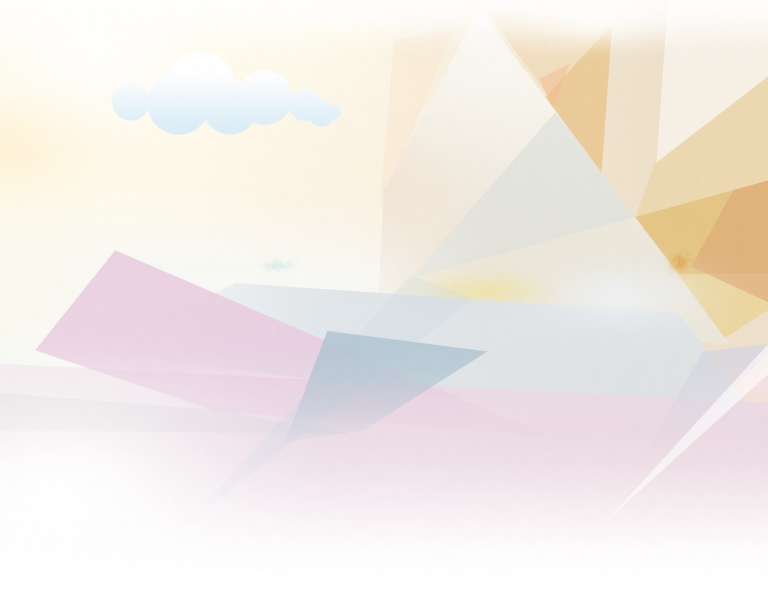
Reproduce this background procedurally as a Shadertoy shader.

```glsl
// A pastel landscape of translucent facets: warm sky, pale peak, pink hills and a cloud.
// Convex polygons are blended over smooth gradients, then soft glows dissolve the borders.
// Coordinates span 126.7 by 100 units over the canvas, origin at the lower left.

const vec2 CANVAS = vec2(126.7, 100.0);
const vec3 WHITE = vec3(1.0, 0.998, 0.998);

// Signed distance to a line, positive on the right of a -> b
float side(vec2 p, vec2 a, vec2 b) {
    vec2 d = b - a;
    return dot(p - a, vec2(d.y, -d.x)) / length(d);
}

// Smooth masks of convex shapes with clockwise corners
float tri(vec2 p, float soft, vec2 a, vec2 b, vec2 c) {
    float d = min(min(side(p, a, b), side(p, b, c)), side(p, c, a));
    return smoothstep(-soft, soft, d);
}

float quad(vec2 p, float soft, vec2 a, vec2 b, vec2 c, vec2 d) {
    float near = min(side(p, a, b), side(p, b, c));
    return smoothstep(-soft, soft, min(near, min(side(p, c, d), side(p, d, a))));
}

float glow(vec2 p, vec2 center, vec2 radius) {
    vec2 q = (p - center) / radius;
    return exp(-dot(q, q));
}

float hash(vec2 p) {
    vec3 q = fract(vec3(p.xyx) * 0.1031);
    q += dot(q, q.yzx + 33.33);
    return fract((q.x + q.y) * q.z);
}

float noise(vec2 p) {
    vec2 i = floor(p), f = fract(p);
    f = f * f * (3.0 - 2.0 * f);
    return mix(mix(hash(i), hash(i + vec2(1, 0)), f.x),
               mix(hash(i + vec2(0, 1)), hash(i + vec2(1, 1)), f.x), f.y);
}

// Union of puffs, each given as center and radius
float cloud(vec2 p, float soft) {
    const vec3 puffs[8] = vec3[8](vec3(21.6, 83.2, 3.1), vec3(29.5, 83, 5.2),
        vec3(33, 85.8, 5.7), vec3(38, 82.3, 4.5), vec3(43.7, 83.9, 4.5),
        vec3(50.4, 82.7, 2.7), vec3(53, 81.3, 2.2), vec3(55.1, 81.5, 1.2));
    float d = CANVAS.x;
    for (int i = 0; i < 8; i++) d = min(d, length(p - puffs[i].xy) - puffs[i].z);
    return 1.0 - smoothstep(-soft, soft, d);
}

vec3 sky(vec2 p) {
    vec3 c = mix(vec3(0.995, 0.98, 0.925), vec3(0.93, 0.875, 0.785), smoothstep(45.0, 115.0, p.x));
    c = mix(c, vec3(0.98, 0.935, 0.87), 0.6 * glow(p, vec2(56, 70), vec2(22, 16)));
    c = mix(c, vec3(1.0, 0.93, 0.79), 0.6 * glow(p, vec2(0, 75), vec2(13, 8)));
    return mix(c, WHITE, 0.9 * glow(p, vec2(16, 92), vec2(14, 9)));
}

vec3 warmFacets(vec3 c, vec2 p, float s) {
    c = mix(c, vec3(0.97, 0.885, 0.79), 0.4 * tri(p, s, vec2(65, 93.4), vec2(75, 95.4), vec2(62.6, 65)));
    c = mix(c, vec3(0.94, 0.85, 0.71), 0.7 * tri(p, s, vec2(80, 98.5), vec2(101, 96.5), vec2(99.3, 72)));
    c = mix(c, vec3(0.91, 0.77, 0.55), 0.75 * tri(p, s, vec2(90, 84), vec2(101, 96), vec2(99.2, 71)));
    c = mix(c, vec3(0.95, 0.73, 0.55), 0.5 * tri(p, s, vec2(89, 87), vec2(94, 89.5), vec2(91.2, 82)));
    c = mix(c, vec3(0.965, 0.945, 0.91), 0.9 * quad(p, s, vec2(110.2, 100), vec2(127, 100), vec2(127, 87.6), vec2(108.3, 73)));
    c = mix(c, vec3(0.92, 0.84, 0.67), 0.8 * quad(p, s, vec2(108, 73), vec2(127, 87.6), vec2(127, 70.3), vec2(104.8, 64.2)));
    c = mix(c, vec3(0.92, 0.83, 0.6), 0.85 * quad(p, s, vec2(112, 54.7), vec2(127, 57), vec2(127, 49), vec2(119.5, 44.2)));
    c = mix(c, vec3(0.89, 0.76, 0.49), 0.9 * quad(p, s, vec2(104.8, 64.2), vec2(127, 70.3), vec2(127, 55), vec2(112, 54.7)));
    return mix(c, vec3(0.87, 0.66, 0.47), 0.65 * quad(p, s, vec2(121, 68.6), vec2(127, 70.3), vec2(127, 50), vec2(114, 56)));
}

vec3 palePeak(vec3 c, vec2 p, float s) {
    vec3 face = mix(vec3(0.92, 0.9, 0.85), vec3(0.975, 0.965, 0.94), smoothstep(55.0, 93.0, p.y));
    face = mix(face, vec3(0.955, 0.89, 0.825), 0.8 * glow(p, vec2(64, 64), vec2(12, 14)));
    c = mix(c, face, quad(p, s, vec2(79, 98.6), vec2(120.5, 43), vec2(62.4, 50), vec2(63.3, 68.6)));
    return mix(c, vec3(0.865, 0.875, 0.86), 0.65 * tri(p, s, vec2(91.6, 81.5), vec2(104.8, 64.2), vec2(67.7, 54)));
}

vec3 hills(vec3 c, vec2 p, float s) {
    float fade = smoothstep(15.0, 60.0, p.x);
    c = mix(c, vec3(0.862, 0.885, 0.905), 0.85 * fade
        * quad(p, s, vec2(38.8, 53.3), vec2(112, 48.3), vec2(127, 28), vec2(15, 42)));
    c = mix(c, vec3(0.96, 0.88, 0.92), 0.9 * glow(p, vec2(128, 37), vec2(7, 5)));
    c = mix(c, vec3(0.92, 0.85, 0.895), mix(0.4, 0.9, fade) * smoothstep(-s, s, side(p, vec2(0, 40), vec2(127, 33.5))));
    c = mix(c, vec3(0.91, 0.797, 0.875), 0.85 * smoothstep(22.0, 46.0, p.y)
        * quad(p, s, vec2(19, 58.7), vec2(90, 28.2), vec2(36, 32), vec2(5.8, 42.2)));
    c = mix(c, vec3(0.86, 0.85, 0.86), 0.35 * quad(p, s, vec2(-1, 39), vec2(36, 32.3), vec2(90, 28), vec2(-1, 29)));
    c = mix(c, vec3(0.78, 0.84, 0.89), 0.24 * quad(p, s, vec2(67.7, 54.5), vec2(79, 50.5), vec2(47, 26), vec2(30, 12.5)));
    float depth = 0.8 * smoothstep(22.0, 44.0, p.y);
    c = mix(c, vec3(0.68, 0.765, 0.815), depth * quad(p, s, vec2(54, 45.4), vec2(80.4, 42), vec2(60, 29), vec2(47, 27)));
    c = mix(c, vec3(0.84, 0.835, 0.875), depth * quad(p, s, vec2(116, 42), vec2(127, 43.3), vec2(127, 42), vec2(101, 16)));
    return mix(c, WHITE, 0.6 * tri(p, s, vec2(127, 43.5), vec2(127, 38.5), vec2(100, 14)));
}

void mainImage(out vec4 fragColor, in vec2 fragCoord) {
    vec2 p = fragCoord / iResolution.xy * CANVAS;
    float soft = 70.0 / iResolution.y;
    vec3 c = palePeak(warmFacets(sky(p), p, soft), p, soft);

    // Mist and yellow light around the hills
    float low = 1.0 - smoothstep(48.0, 71.0, p.y);
    c = mix(c, vec3(0.965, 0.97, 0.968), 0.95 * low * (1.0 - smoothstep(55.0, 84.0, p.x)));
    c = mix(c, vec3(0.93, 0.88, 0.6), 0.65 * glow(p, vec2(80, 52), vec2(10, 2.5)));
    c = mix(c, vec3(0.99, 0.98, 0.92), 0.7 * glow(p, vec2(0, 52), vec2(14, 12)));
    c = hills(c, p, soft);
    c = mix(c, vec3(0.93, 0.943, 0.955), 0.8 * glow(p, vec2(102, 51), vec2(12, 5)));

    // Small flecks with ragged edges
    vec2 q = p + noise(p * 1.7) - 0.5;
    c = mix(c, vec3(0.87, 0.64, 0.3), 0.8 * glow(q, vec2(112.2, 56.8), vec2(1.3)));
    c = mix(c, vec3(0.78, 0.9, 0.9), 0.6 * glow(q, vec2(45.9, 56.1), vec2(2.2, 0.7)));

    // Cloud, then white fades at the borders
    c = mix(c, mix(vec3(0.855, 0.925, 0.965), WHITE, smoothstep(77.0, 90.0, p.y)), cloud(p, soft));
    c = mix(c, WHITE, 0.9 * smoothstep(90.0, 100.0, p.y));
    c = mix(c, WHITE, 0.7 * glow(p, vec2(98, 97), vec2(11, 4)));
    c = mix(c, WHITE, glow(p, vec2(9, 17), vec2(20, 14)));
    c = mix(c, WHITE, 1.0 - smoothstep(4.0, 30.0, p.y));
    fragColor = vec4(c + 0.006 * (noise(p) - 0.5), 1.0);
}
```
